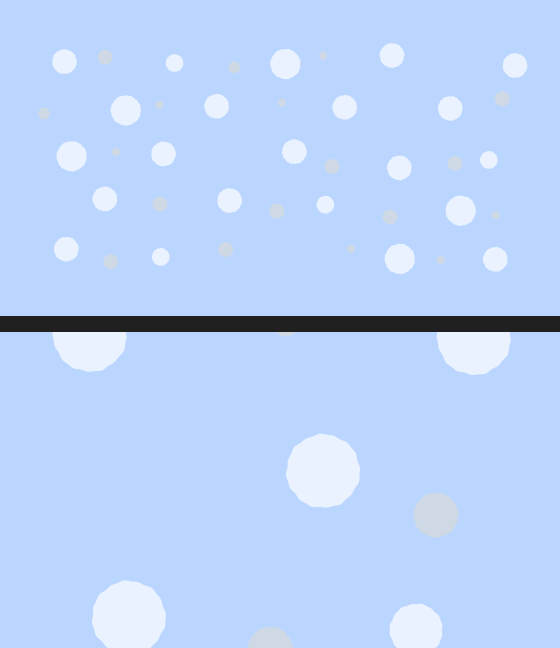
Top, the full canvas; bottom, a detail of the centre.
Write a WebGL 1 fragment shader that draws this pattern.

```glsl
precision highp float;

// Scattered pale discs and smaller grey dots on a flat light blue ground.
// A centred grid alternates the two kinds; every dot is jittered in its cell,
// sized by an evenly spread rank, and given a slightly uneven outline.

uniform vec2 u_resolution;

// Colours
const vec3 SKY = vec3(0.73, 0.84, 1.00);
const vec3 PALE = vec3(0.92, 0.95, 1.00);
const vec3 GREY = vec3(0.81, 0.85, 0.90);

// Layout, in units of the canvas height
const vec2 GRID = vec2(9.0, 5.0);
const vec2 CELL = vec2(0.1756, 0.16);
const vec2 JITTER = vec2(0.050, 0.035);

// Radii: small, medium, large
const vec3 PALE_RADII = vec3(0.0278, 0.0387, 0.0475);
const vec3 GREY_RADII = vec3(0.0130, 0.0185, 0.0235);

// Rank limits: below x empty, below y small, below z medium, else large
const vec3 PALE_RANKS = vec3(0.045, 0.22, 0.82);
const vec3 GREY_RANKS = vec3(0.20, 0.47, 0.56);

const float RANK_STEP = 0.41421;
const float RANK_START = 0.37;
const float WOBBLE = 0.012;   // outline unevenness, relative to the radius
const float TAU = 6.28319;

vec2 hash22(vec2 p) {
    vec3 q = fract(p.xyx * vec3(0.1031, 0.1030, 0.0973));
    q += dot(q, q.yzx + 33.33);
    return fract((q.xx + q.yz) * q.zy);
}

float pickRadius(float rank, vec3 limits, vec3 radii) {
    if (rank < limits.x) return 0.0;
    if (rank < limits.y) return radii.x;
    return rank < limits.z ? radii.y : radii.z;
}

// Signed distance to a disc whose radius ripples with the angle
float unevenDisc(vec2 p, float radius, vec2 seed) {
    float angle = atan(p.y, p.x + 1e-6);
    vec2 phase = TAU * seed;
    float ripple = sin(7.0 * angle + phase.x) + sin(16.0 * angle + phase.y);
    return length(p) - radius * (1.0 + WOBBLE * ripple);
}

void main() {
    float pixel = 1.0 / u_resolution.y;
    vec2 p = (gl_FragCoord.xy - 0.5 * u_resolution) * pixel;
    vec2 home = floor(p / CELL + 0.5 * GRID);
    vec3 color = SKY;

    // Dots may reach over cell borders, so visit the neighbours too
    for (int j = -1; j <= 1; j++) {
        for (int i = -1; i <= 1; i++) {
            vec2 cell = home + vec2(float(i), float(j));
            vec2 inside = step(vec2(0.0), cell) * step(cell, GRID - 1.0);
            if (inside.x * inside.y < 0.5) continue;

            // Kind and size
            float rank = fract(RANK_START + RANK_STEP * (cell.x + GRID.x * cell.y));
            bool isPale = mod(cell.x + cell.y, 2.0) < 0.5;
            float radius = isPale ? pickRadius(rank, PALE_RANKS, PALE_RADII)
                                  : pickRadius(rank, GREY_RANKS, GREY_RADII);
            if (radius <= 0.0) continue;

            // Position and coverage
            vec2 offset = JITTER * (2.0 * hash22(cell + 17.0) - 1.0);
            vec2 center = (cell + 0.5 - 0.5 * GRID) * CELL + offset;
            float dist = unevenDisc(p - center, radius, hash22(cell + 61.0));
            float cover = 1.0 - smoothstep(-0.7 * pixel, 0.7 * pixel, dist);
            color = mix(color, isPale ? PALE : GREY, cover);
        }
    }

    gl_FragColor = vec4(color, 1.0);
}
```
